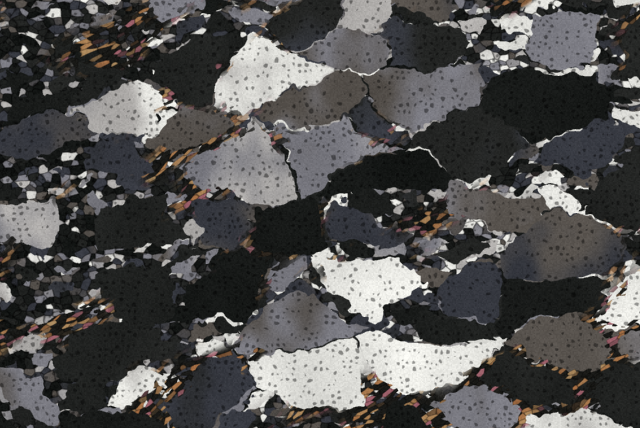
Write a Shadertoy shader that draws this texture.

```glsl
// Thin section of a sheared rock between crossed polarisers: large ragged
// quartz grains in a finer mosaic, with dark matrix and tinted mica streaks.
// Three sizes of weighted cells are layered; noise warps and shades them.

vec2 hash2(vec2 p) {
    vec3 q = fract(p.xyx * vec3(0.1031, 0.1030, 0.0973));
    q += dot(q, q.yzx + 33.33);
    return fract((q.xx + q.yz) * q.zy);
}

float noise(vec2 p) {
    vec2 cell = floor(p), f = fract(p);
    f = f * f * (3.0 - 2.0 * f);
    float low = mix(hash2(cell).x, hash2(cell + vec2(1, 0)).x, f.x);
    float high = mix(hash2(cell + vec2(0, 1)).x, hash2(cell + vec2(1, 1)).x, f.x);
    return mix(low, high, f.y);
}

float fbm(vec2 p) {
    return 0.55 * noise(p) + 0.3 * noise(p * 2.1 + 7.3) + 0.15 * noise(p * 4.3 + 19.1);
}

vec2 noise2(vec2 p) {
    return vec2(noise(p), noise(p + 41.7)) - 0.5;
}

vec2 rotate(vec2 p, float angle) {
    float c = cos(angle), s = sin(angle);
    return vec2(c * p.x + s * p.y, c * p.y - s * p.x);
}

// Weighted cells: xy = random values of the grain, z = gap to its neighbour
vec3 grains(vec2 p, float sizeSpread) {
    vec2 base = floor(p), nearestId = base;
    float nearest = 9.0, second = 9.0;
    for (int y = -1; y <= 1; y++)
    for (int x = -1; x <= 1; x++) {
        vec2 id = base + vec2(x, y);
        vec2 centre = id + 0.1 + 0.8 * hash2(id);
        float d = length(p - centre) - sizeSpread * hash2(id + 57.0).x;
        if (d < nearest) {
            second = nearest;
            nearest = d;
            nearestId = id;
        } else {
            second = min(second, d);
        }
    }
    return vec3(hash2(nearestId + 113.0), second - nearest);
}

// Interference grey for a level from 0 (extinct) to 1 (bright)
vec3 greyTone(float level) {
    vec3 c = mix(vec3(0.07, 0.08, 0.075), vec3(0.15, 0.155, 0.15), clamp(level / 0.45, 0.0, 1.0));
    c = mix(c, vec3(0.21, 0.22, 0.25), smoothstep(0.42, 0.49, level));
    c = mix(c, vec3(0.34, 0.32, 0.30), smoothstep(0.56, 0.62, level));
    c = mix(c, vec3(0.48, 0.48, 0.51), smoothstep(0.66, 0.72, level));
    c = mix(c, vec3(0.69, 0.68, 0.67), smoothstep(0.76, 0.82, level));
    return mix(c, vec3(0.89, 0.89, 0.87), smoothstep(0.85, 0.90, level));
}

vec3 micaColor(vec2 seed) {
    vec3 tint = mix(vec3(0.62, 0.36, 0.20), vec3(0.70, 0.60, 0.42), seed.y);
    tint = mix(tint, vec3(0.62, 0.38, 0.42), step(0.8, seed.y));
    return mix(vec3(0.10, 0.10, 0.09), tint, smoothstep(0.5, 0.85, seed.x));
}

vec3 rock(vec2 p) {
    // Ragged outlines
    vec2 ragged = p + 0.050 * noise2(p * 9.0) + 0.020 * noise2(p * 34.0) + 0.010 * noise2(p * 85.0);
    vec2 tilted = rotate(ragged, 0.08);
    float leftSide = smoothstep(0.75, 0.0, p.x);

    // Large grains break up into mosaic, then into fine matrix
    vec3 large = grains(tilted * vec2(4.7, 8.2) + 3.0, 0.45);
    vec3 middle = grains(tilted * vec2(13.0, 23.0), 0.4);
    vec3 fine = grains((p + 0.3 * (ragged - p)) * vec2(48.0, 64.0), 0.45);
    float crush = smoothstep(0.32, 0.72, fbm(rotate(p, 0.2) * vec2(3.0, 6.0) + 5.0) + 0.12 * leftSide);

    vec3 grain = large;
    float shade = 1.0;
    if (large.z < 0.03 + 0.42 * crush) {
        grain = middle;
        shade = 0.75 + 0.25 * smoothstep(0.0, 0.08, middle.z);
        if (middle.z < 0.04 + 0.5 * crush) {
            grain = fine;
            shade = 0.45 + 0.55 * smoothstep(0.0, 0.22, fine.z);
        }
    }

    // Undulose extinction inside each grain
    float wave = fbm(p * vec2(7.0, 5.0) + 20.0 * grain.xy) - 0.5;
    float level = grain.x + 0.16 * wave + 0.05 - 0.15 * leftSide;
    vec3 color = greyTone(level) * shade * (1.0 + 0.25 * wave);

    // Inclusions: small dark pits
    vec3 pit = grains(p * 75.0, 0.2);
    float pitted = smoothstep(0.45, 0.62, pit.z) * step(0.45, pit.x);
    color *= 1.0 - 0.4 * pitted;

    // Mica flakes along oblique streaks in the crushed zones
    vec2 along = rotate(p + 0.04 * noise2(p * 7.0), 0.55);
    float streak = smoothstep(0.54, 0.68, fbm(along * vec2(2.6, 8.0) + 31.0));
    vec3 flake = grains(along * vec2(48.0, 120.0), 0.4);
    float mica = streak * step(large.z, 0.12 + 0.42 * crush) * step(0.25, flake.y);
    return mix(color, micaColor(flake.xy) * (0.5 + 0.5 * smoothstep(0.0, 0.25, flake.z)), mica);
}

void mainImage(out vec4 fragColor, in vec2 fragCoord) {
    vec2 p = fragCoord / iResolution.y;
    float softness = 0.0011;
    vec3 color = vec3(0.0);
    for (int y = -1; y <= 1; y++)
    for (int x = -1; x <= 1; x++)
        color += rock(p + softness * vec2(x, y)) / 9.0;

    // Film grain
    float film = noise(p * 330.0) - 0.5;
    color += film * (0.035 + 0.05 * color);
    fragColor = vec4(clamp(color, 0.0, 1.0), 1.0);
}
```
